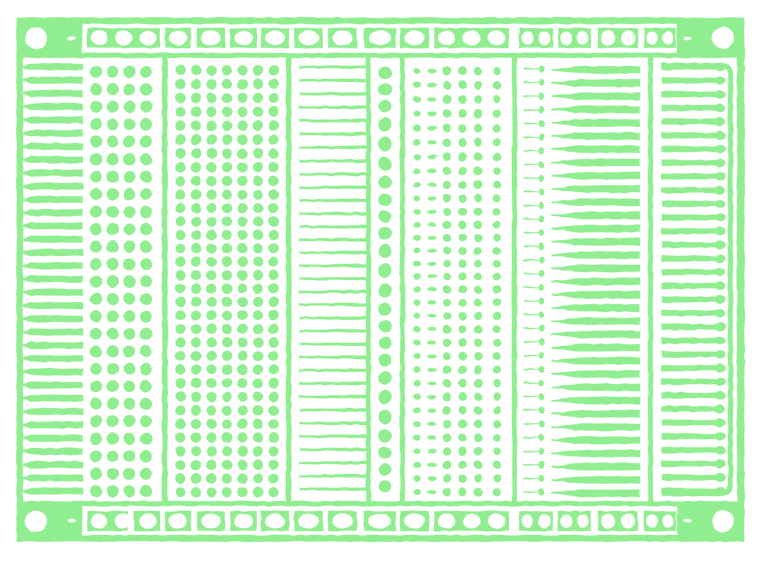
Write a Shadertoy shader that draws this pattern.

```glsl
// Pale green prototyping board: dot grids, comb strips and rails inside a frame with pads.
#define GREEN vec3(0.565, 0.933, 0.565)
#define PAPER vec3(1.0)
#define CANVAS vec2(768.0, 573.0)  // layout units across the canvas
#define MIDLINE 280.0              // height of the board's mirror axis
#define WOBBLE 1.3                 // roughness of the outlines
#define GRAIN 0.16                 // frequency of that roughness
#define SOFTNESS 1.2               // edge width in pixels

float hash(vec2 p) {
    p = fract(p * vec2(0.1031, 0.1137));
    p += dot(p, p.yx + 33.33);
    return fract((p.x + p.y) * p.x * 7.3);
}

float noise(vec2 p) {
    vec2 i = floor(p), f = fract(p);
    f = f * f * (3.0 - 2.0 * f);
    return mix(mix(hash(i), hash(i + vec2(1, 0)), f.x),
               mix(hash(i + vec2(0, 1)), hash(i + vec2(1, 1)), f.x), f.y);
}

// Box given by two opposite corners
float box(vec2 p, vec2 lo, vec2 hi) {
    vec2 q = abs(p - 0.5 * (lo + hi)) - 0.5 * (hi - lo);
    return length(max(q, 0.0)) + min(max(q.x, q.y), 0.0);
}

float oval(vec2 p, vec2 r) {
    return (length(p / r) - 1.0) * min(r.x, r.y);
}

// Offset to the nearest of count evenly spaced places
float nearest(float v, float first, float last, float count) {
    float gap = (last - first) / (count - 1.0);
    return v - first - gap * clamp(round((v - first) / gap), 0.0, count - 1.0);
}

// Bar with half thickness a at the left, growing to b over a given length
float bar(float x, float dy, float left, float right, float a, float b, float grow) {
    float thick = mix(a, b, smoothstep(0.0, grow, x - left));
    return max(abs(dy) - thick, max(left - x, x - right));
}

float rail(float x, float left, float right) {
    return max(left - x, x - right);
}

// Edge strip with pads (left, right, number of holes)
float padStrip(vec2 p, bool lower) {
    const vec3 pads[14] = vec3[14](
        vec3(87, 160, 3), vec3(165, 191, 1), vec3(197, 225, 1), vec3(230, 257, 1),
        vec3(261, 289, 1), vec3(294, 323, 1), vec3(328, 357, 1), vec3(364, 396, 1),
        vec3(400, 429, 1), vec3(434, 509, 3), vec3(519, 553, 2), vec3(558, 591, 2),
        vec3(598, 638, 2), vec3(644, 676, 2));
    float d = 1e3;
    for (int i = 0; i < 14; i++) {
        vec3 pad = pads[i];
        float w = (pad.y - pad.x) / pad.z;
        float rx = 0.35 * w;
        vec2 q = vec2(mod(p.x - pad.x, w) - 0.5 * w, p.y - 38.0);
        float hole = oval(q, vec2(rx, min(7.5, rx + 1.0)));
        d = min(d, max(box(p, vec2(pad.x, 28), vec2(pad.y, 48)), -hole));
    }
    return lower ? max(d, -box(p, vec2(128, 24), vec2(134, 53))) : d;
}

float frame(vec2 p) {
    vec2 q = vec2(p.x, MIDLINE - abs(p.y - MIDLINE));
    float d = box(p, vec2(17, 18), vec2(744, 542)) - 0.5;
    d = max(d, -box(q, vec2(82, 24), vec2(677, 53)));
    d = max(d, -box(p, vec2(23, 58), vec2(737, 502)));
    // Corner holes and slots
    float side = abs(q.x - 379.5);
    d = max(d, -oval(vec2(side - 343.5, q.y - 38.0), vec2(11)));
    d = max(d, -oval(vec2(side - 308.0, q.y - 38.5), vec2(4, 2)));
    return min(d, padStrip(q, p.y > MIDLINE));
}

float rails(vec2 p) {
    float d = min(rail(p.x, 162.0, 167.5), rail(p.x, 286.0, 291.3));
    d = min(d, min(rail(p.x, 366.0, 370.8), rail(p.x, 400.0, 404.8)));
    d = min(d, min(rail(p.x, 512.0, 517.0), rail(p.x, 648.0, 653.0)));
    return max(d, abs(p.y - MIDLINE) - 224.0);
}

float dots(vec2 p, float bow) {
    // Four wide columns, seven tight columns
    float d = oval(vec2(nearest(p.x, 96.0, 146.0, 4.0), nearest(p.y, 72.0, 492.0, 25.0)), vec2(6));
    float y = nearest(p.y - 2.2 * bow, 70.0, 493.0, 32.0);
    d = min(d, oval(vec2(nearest(p.x, 180.5, 273.5, 7.0), y), vec2(5.1)));
    // Single column between the rails
    float sway = 2.0 * cos(6.283 * (p.y - 244.0) / 127.0);
    d = min(d, oval(vec2(p.x - 385.0, nearest(p.y + sway, 72.0, 489.0, 24.0)), vec2(6.6)));
    // Small dots, flattened towards the left
    y = nearest(p.y - 6.0 * bow, 70.0, 493.0, 32.0);
    d = min(d, oval(vec2(p.x - 417.0, y), vec2(3.8, 3.0)));
    d = min(d, oval(vec2(p.x - 432.0, y), vec2(4.6, 2.1)));
    d = min(d, oval(vec2(nearest(p.x, 447.0, 478.0, 3.0), y), vec2(4.2)));
    return min(d, oval(vec2(p.x - 497.0, y), vec2(4.0)));
}

float combs(vec2 p, float bow) {
    float y = nearest(p.y, 67.0, 492.0, 33.0);
    float d = bar(p.x, y, 22.5, 83.0, 1.0, 3.4, 9.0);
    d = min(d, bar(p.x, nearest(p.y - 1.8 * bow, 67.0, 490.0, 33.0), 299.3, 367.0, 1.2, 1.7, 60.0));
    // Broken dashes, then tapered bars
    float z = nearest(p.y, 69.0, 493.0, 32.0);
    d = min(d, bar(p.x, z, 523.5, 539.0, 0.9, 0.5, 15.0));
    d = min(d, oval(vec2(p.x - 541.5, z), vec2(2.8, 3.5)));
    d = min(d, bar(p.x, nearest(p.y, 70.0, 494.0, 33.0), 551.5, 640.0, 0.9, 3.7, 32.0));
    // Right comb and its rounded bracket
    y = nearest(p.y, 67.0, 492.0, 32.0);
    d = min(d, bar(p.x, y, 661.5, 719.0, 3.2, 2.6, 55.0));
    d = min(d, oval(vec2(p.x - 720.0, y), vec2(5.5, 4.2)));
    float bracket = abs(box(p, vec2(640, 74), vec2(722, 486)) - 8.5) - 2.5;
    return min(d, max(bracket, 662.0 - p.x));
}

void mainImage(out vec4 fragColor, in vec2 fragCoord) {
    vec2 uv = fragCoord / iResolution.xy;
    vec2 p = vec2(uv.x, 1.0 - uv.y) * CANVAS;
    p += WOBBLE * (vec2(noise(p * GRAIN), noise(p * GRAIN + 71.0)) - 0.5);
    float bow = exp(-pow((p.y - 190.0) / 90.0, 2.0));  // uneven row spacing
    float d = min(min(frame(p), rails(p)), min(dots(p, bow), combs(p, bow)));
    float pixel = SOFTNESS * CANVAS.x / iResolution.x;
    fragColor = vec4(mix(PAPER, GREEN, clamp(0.5 - d / pixel, 0.0, 1.0)), 1.0);
}
```
